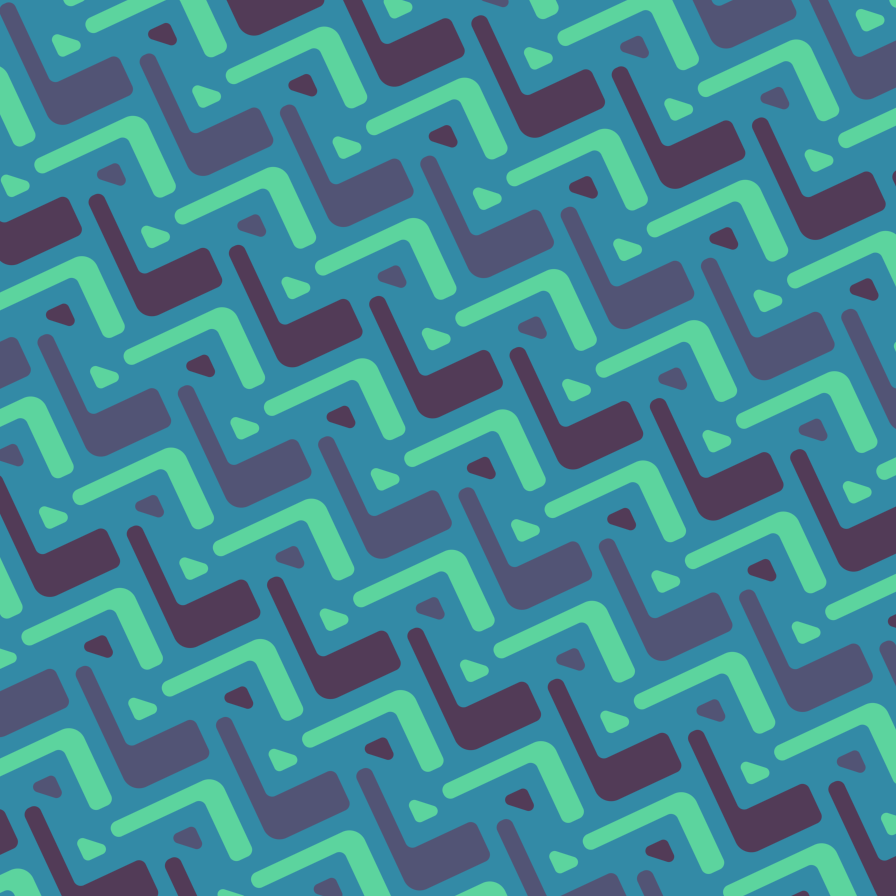
Reproduce this pattern procedurally as a Shadertoy shader.

```glsl
float roundBox(vec2 p, vec2 size, float r) {
    vec2 q = abs(p - 0.5 * size) - 0.5 * size + r;
    return length(max(q, 0.0)) + min(max(q.x, q.y), 0.0) - r;
}

float segment(vec2 p, vec2 a, vec2 b) {
    vec2 ab = b - a;
    return length(p - a - ab * clamp(dot(p - a, ab) / dot(ab, ab), 0.0, 1.0));
}

// Two arms leaving the origin along +x and +y, filleted where they meet
float chevron(vec2 p, vec2 reach, vec2 thick) {
    float r = 0.05;
    float armX = roundBox(p, vec2(reach.x, thick.y), r);
    float armY = roundBox(p, vec2(thick.x, reach.y), r);
    float arms = max(r, min(armX, armY)) - length(max(r - vec2(armX, armY), 0.0));

    vec2 q = 0.115 - p;
    float elbow = length(max(q, 0.0)) + min(max(q.x, q.y), 0.0) - 0.115;
    return max(arms, elbow);
}

// Right triangle thickened into a pebble
float pebble(vec2 p) {
    vec2 a = vec2(0.093, 0.0), b = vec2(0.0, 0.086);
    return min(segment(p, a, b), min(segment(p, vec2(0.0), a), segment(p, vec2(0.0), b))) - 0.036;
}

float coverage(float d, float pixel) {
    return smoothstep(0.75 * pixel, -0.75 * pixel, d);
}

void mainImage(out vec4 fragColor, in vec2 fragCoord) {
    float pixel = 6.0 / iResolution.y;
    vec2 p = vec2(fragCoord.x, iResolution.y - fragCoord.y) * pixel;

    // Square lattice tilted by 20 degrees
    float tilt = radians(20.0);
    vec2 axis = vec2(cos(tilt), sin(tilt));
    vec2 lattice = vec2(dot(p, axis), dot(p, vec2(-axis.y, axis.x))) - vec2(0.317, 0.107);
    vec2 home = floor(lattice + 0.5);

    float mint = 1e3, slate = 1e3, plum = 1e3;

    // Motifs overhang their cells, so neighbours are included
    for (int j = -1; j <= 1; j++) {
        for (int i = -1; i <= 1; i++) {
            vec2 id = home + vec2(i, j);
            vec2 d = lattice - id;
            vec2 s = vec2(d.x - d.y, d.x + d.y) * sqrt(0.5);

            float slim = chevron(vec2(0.396 - s.x, s.y + 0.646), vec2(0.807, 0.589), vec2(0.161, 0.109));
            float heavy = chevron(vec2(s.x + 0.188, 0.646 - s.y), vec2(0.599, 0.911), vec2(0.115, 0.286));
            float lightPebble = pebble(vec2(s.x - 0.087, 0.189 - s.y));
            float darkPebble = pebble(vec2(0.072 - s.x, s.y + 0.365));

            // The two dark tones swap on every other row
            bool even = mod(id.y, 2.0) < 0.5;
            mint = min(mint, min(slim, lightPebble));
            slate = min(slate, even ? heavy : darkPebble);
            plum = min(plum, even ? darkPebble : heavy);
        }
    }

    vec3 color = vec3(0.20, 0.54, 0.65);
    color = mix(color, vec3(0.32, 0.33, 0.46), coverage(slate, pixel));
    color = mix(color, vec3(0.32, 0.23, 0.34), coverage(plum, pixel));
    color = mix(color, vec3(0.36, 0.83, 0.62), coverage(mint, pixel));
    fragColor = vec4(color, 1.0);
}
```
